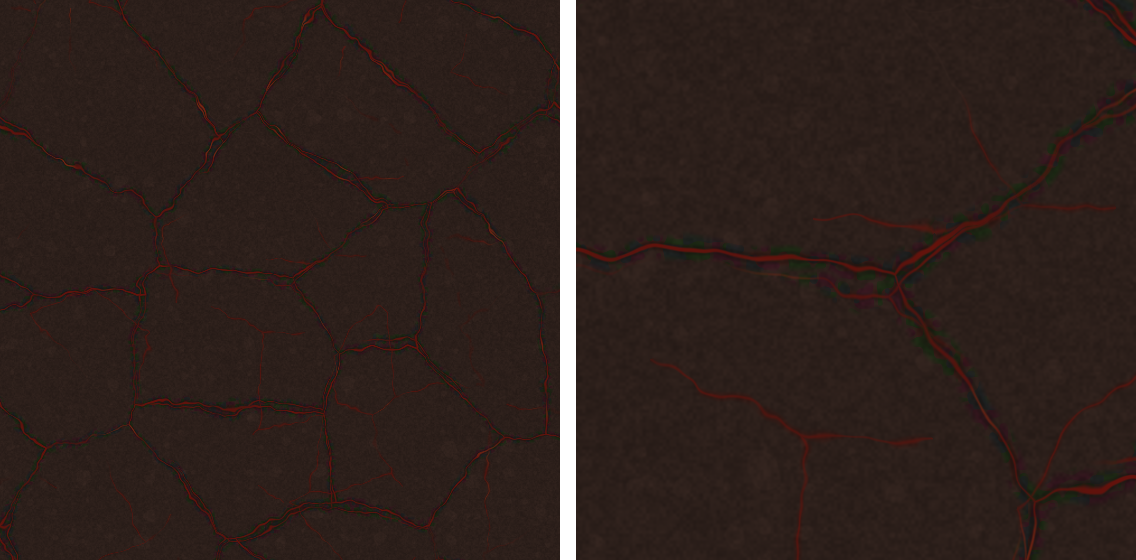
Left, the full canvas; right, a detail of the centre.
This texture is drawn by a WebGL 1 fragment shader. Its source:

```glsl
precision highp float;

uniform vec2 u_resolution;

const vec3 STONE = vec3(0.170, 0.120, 0.102);
const vec3 SOOT  = vec3(0.095, 0.075, 0.060);
const vec3 RUST  = vec3(0.210, 0.088, 0.068);
const vec3 EMBER = vec3(0.400, 0.070, 0.045);
const vec3 GLOW  = vec3(0.560, 0.230, 0.090);
const vec3 MOSS  = vec3(0.098, 0.150, 0.070);
const vec3 PLUM  = vec3(0.190, 0.078, 0.110);
const vec3 SLATE = vec3(0.108, 0.120, 0.122);

float hash21(vec2 p) {
  vec3 q = fract(p.xyx * 0.1031);
  q += dot(q, q.yzx + 33.33);
  return fract((q.x + q.y) * q.z);
}

vec2 hash22(vec2 p) {
  vec3 q = fract(p.xyx * vec3(0.1031, 0.1030, 0.0973));
  q += dot(q, q.yzx + 33.33);
  return fract((q.xx + q.yz) * q.zy);
}

float noise(vec2 p) {
  vec2 i = floor(p), f = fract(p);
  f = f * f * (3.0 - 2.0 * f);
  vec2 x = vec2(1.0, 0.0);
  return mix(mix(hash21(i), hash21(i + x.xy), f.x),
             mix(hash21(i + x.yx), hash21(i + x.xx), f.x), f.y);
}

vec2 wobble(vec2 p, float frequency, float amount) {
  vec2 q = p * frequency;
  return amount * (vec2(noise(q + 17.0), noise(q + 71.0)) - 0.5);
}

// Voronoi border: x = distance in canvas units, y = random key of that border
vec2 crackBorder(vec2 p, float scale, float seed) {
  p = p * scale + seed;
  vec2 cell = floor(p), f = fract(p);
  vec2 nearest = vec2(0.0), home = vec2(0.0);
  float best = 8.0;
  for (int j = -1; j <= 1; j++) {
    for (int i = -1; i <= 1; i++) {
      vec2 o = vec2(float(i), float(j));
      vec2 r = o + hash22(cell + o) - f;
      float d = dot(r, r);
      if (d < best) { best = d; nearest = r; home = o; }
    }
  }
  vec2 border = vec2(8.0, 0.0);
  for (int j = -2; j <= 2; j++) {
    for (int i = -2; i <= 2; i++) {
      vec2 o = home + vec2(float(i), float(j));
      vec2 r = o + hash22(cell + o) - f;
      vec2 across = r - nearest;
      if (dot(across, across) > 0.0001) {
        float d = dot(0.5 * (r + nearest), normalize(across));
        if (d < border.x) border = vec2(d, hash21(2.0 * cell + home + o + 5.0));
      }
    }
  }
  return vec2(border.x / scale, border.y);
}

float stroke(float d, float halfWidth, float soft) {
  return 1.0 - smoothstep(halfWidth - soft, halfWidth + soft, d);
}

// Faint round inclusions scattered on a jittered grid
float pebbles(vec2 p, float scale, float soft) {
  vec2 cell = floor(p * scale);
  vec2 h = hash22(cell + 40.0);
  float radius = mix(0.08, 0.24, h.x * h.x);
  vec2 centre = mix(vec2(0.3), vec2(0.7), hash22(cell + 90.0));
  float d = length(fract(p * scale) - centre + wobble(p, 90.0, 0.12)) - radius;
  return step(0.55, h.y) * stroke(d, 0.0, soft * scale);
}

void main() {
  vec2 p = gl_FragCoord.xy / u_resolution.y;
  float soft = max(0.0009, 0.45 / u_resolution.y);

  // Jagged paths: a main crack, a strand braided around it, and fine branches
  vec2 jagged = p + wobble(p, 4.0, 0.05) + wobble(p, 20.0, 0.018)
              + wobble(p, 48.0, 0.010) + wobble(p, 110.0, 0.0035);
  vec2 trunk = crackBorder(jagged, 3.7, 13.0);
  vec2 strand = crackBorder(jagged + wobble(p + 3.0, 10.0, 0.036), 3.7, 13.0);
  vec2 branch = crackBorder(jagged, 7.0, 31.0);

  float pulse = noise(p * 42.0);
  float patchy = noise(p * 5.0 + 8.0);
  float broken = smoothstep(0.12, 0.45, noise(p * 14.0 + 27.0));
  float strength = mix(0.3, 1.0, smoothstep(0.06, 0.35, trunk.y)) * mix(0.55, 1.0, broken);
  float width = mix(0.0006, 0.0017, pulse);
  float trunkLine = strength * stroke(trunk.x, width, soft);
  float strandLine = 0.9 * strength * smoothstep(0.35, 0.5, patchy)
                   * stroke(strand.x, 0.75 * width, soft);
  float branchShow = smoothstep(0.44, 0.60, noise(p * 4.0 + 2.0)) * step(0.45, branch.y);
  float branchLine = stroke(branch.x, 0.0008, soft);
  float ember = max(max(trunkLine, strandLine), 0.65 * branchShow * broken * branchLine);

  // Stone: fine grain, small lumps, inclusions and hairline scratches
  float grain = noise(p * 500.0) + 0.8 * noise(p * 270.0 + 60.0) - 0.9;
  float lumps = noise(p * 95.0) - 0.5;
  float shade = 1.0 + 0.03 * (noise(p * 7.0) - 0.5) + 0.17 * grain + 0.05 * lumps;
  shade += 0.10 * pebbles(p, 17.0, 0.001) + 0.10 * pebbles(p + 0.37, 41.0, 0.001);
  shade += 0.2 * (1.0 - branchShow) * step(0.5, branch.y) * branchLine * (patchy - 0.25);
  vec3 color = STONE * shade;

  // Mottled tints of similar brightness in a narrow band along the cracks
  float reach = min(trunk.x, strand.x + 0.012 * (1.0 - smoothstep(0.35, 0.5, patchy)));
  float fringe = smoothstep(0.15, 0.55, strength) * stroke(reach, 0.0075, 0.0035);
  float speck = noise(p * 175.0 + 50.0);
  float rustShow = max(fringe * stroke(reach, 0.0042, 0.0022),
                       0.7 * branchShow * stroke(branch.x, 0.0025, 0.0015));
  color = mix(color, RUST * shade, 0.85 * rustShow * smoothstep(0.3, 0.55, noise(p * 70.0 + 4.0)));
  color = mix(color, MOSS * shade, 0.95 * fringe * smoothstep(0.58, 0.65, speck));
  color = mix(color, PLUM * shade, 0.95 * fringe * (1.0 - smoothstep(0.31, 0.38, speck)));
  color = mix(color, SLATE * shade, 0.95 * fringe * smoothstep(0.64, 0.70, noise(p * 160.0)));
  color = mix(color, SOOT * shade, 0.45 * strength * stroke(reach, 0.0034, 0.0012));

  // Glowing cores
  vec3 core = mix(EMBER, GLOW, 0.5 * smoothstep(0.66, 0.9, noise(p * 26.0 + 6.0)));
  color = mix(color, core, ember * mix(0.7, 1.0, pulse));

  gl_FragColor = vec4(color, 1.0);
}
```
